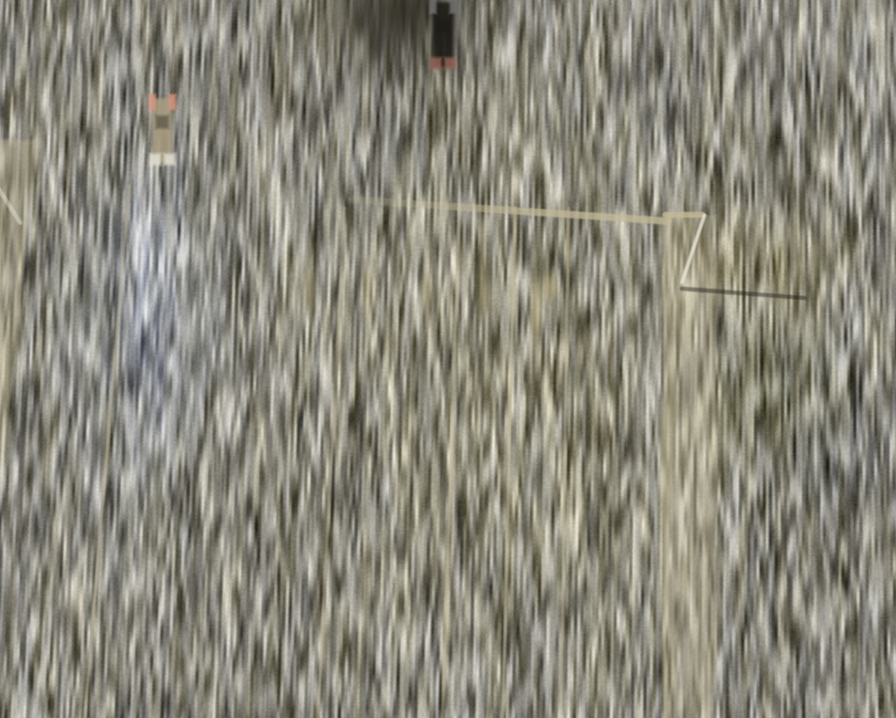
Give the GLSL for this texture, as a Shadertoy shader.

```glsl
// Grey-olive ground smeared into fine, short, nearly vertical streaks, crossed by
// pale bands, hairlines and soft stains, with two tiny vehicles seen from above.
// Streaks are layered column noise; everything else is soft distance shapes.

const vec3 CREAM = vec3(0.77, 0.73, 0.60);
const vec3 STRAW = vec3(0.72, 0.67, 0.50);
const vec3 WHITE = vec3(0.90, 0.89, 0.84);
const vec3 SOOT  = vec3(0.10, 0.095, 0.075);
const vec3 ROSE  = vec3(0.86, 0.58, 0.50);

float hash(vec2 cell, float seed) {
    uvec2 k = uvec2(ivec2(cell) + 4096);
    uint n = k.x * 1597334677u ^ k.y * 3812015801u ^ uint(seed) * 2654435769u;
    n = (n ^ (n >> 15)) * 2246822519u;
    n = (n ^ (n >> 13)) * 3266489917u;
    return float((n ^ (n >> 16)) >> 8) / 16777216.0;
}

float noise(vec2 p, float seed) {
    vec2 i = floor(p), f = smoothstep(0.0, 1.0, fract(p));
    float low = mix(hash(i, seed), hash(i + vec2(1, 0), seed), f.x);
    float high = mix(hash(i + vec2(0, 1), seed), hash(i + vec2(1, 1), seed), f.x);
    return mix(low, high, f.y);
}

// One column of dashes, shifted so neighbouring columns never line up.
float column(float c, float y, float seed) {
    y += 7.0 * hash(vec2(c, 0), seed + 50.0);
    float i = floor(y);
    return mix(hash(vec2(c, i), seed), hash(vec2(c, i + 1.0), seed),
               smoothstep(0.0, 1.0, fract(y)));
}

float streaks(vec2 p, vec2 freq, float seed) {
    p *= freq;
    float c = floor(p.x);
    return mix(column(c, p.y, seed), column(c + 1.0, p.y, seed),
               smoothstep(0.0, 1.0, fract(p.x))) - 0.5;
}

float blob(vec2 p, vec2 centre, vec2 radius) {
    vec2 d = (p - centre) / radius;
    return exp(-dot(d, d));
}

float stroke(vec2 p, vec2 a, vec2 b, float halfWidth) {
    vec2 ab = b - a;
    float t = clamp(dot(p - a, ab) / dot(ab, ab), 0.0, 1.0);
    float soft = 0.002;
    return 1.0 - smoothstep(halfWidth - soft, halfWidth + soft, length(p - a - ab * t));
}

float box(vec2 p, vec2 centre, vec2 halfSize, float soft) {
    vec2 d = abs(p - centre) - halfSize;
    return 1.0 - smoothstep(-soft, soft, max(d.x, d.y));
}

vec3 ground(vec2 p) {
    vec2 q = p;
    q.x -= p.y * mix(0.045, 0.005, p.x);
    float tone = 0.53
        + 0.42 * streaks(q, vec2(235, 29), 1.0)
        + 0.31 * streaks(q, vec2(150, 24), 2.0)
        + 0.13 * streaks(q, vec2(66, 18), 3.0)
        + 0.06 * (noise(p * vec2(11, 8), 4.0) - 0.5)
        + 0.05 * (noise(p * 380.0, 5.0) - 0.5);
    float warmth = 0.05 * streaks(q, vec2(110, 14), 6.0);
    return tone + vec3(0.003, -0.005, -0.047) + warmth * vec3(0.3, 0.1, -1.0);
}

vec3 stains(vec3 col, vec2 p) {
    col += vec3(-0.03, -0.01, 0.055) * blob(p, vec2(0.21, 0.57), vec2(0.08, 0.20));
    col += 0.09 * blob(p, vec2(0.215, 0.64), vec2(0.045, 0.11));
    col += vec3(0.03, 0.025, -0.005) * blob(p, vec2(0.72, 0.45), vec2(0.28, 0.35));
    col += vec3(0.02, 0.01, -0.04) * blob(p, vec2(1.07, 0.64), vec2(0.10, 0.08));
    col -= vec3(0.06, 0.055, 0.08) * blob(p, vec2(1.07, 0.46), vec2(0.08, 0.09));
    col -= vec3(0.08, 0.075, 0.05) * blob(p, vec2(1.17, 0.37), vec2(0.05, 0.07));
    float shade = blob(p, vec2(0.56, 0.99), vec2(0.10, 0.09));
    return mix(col, vec3(0.19, 0.18, 0.14), 0.85 * shade);
}

vec3 markings(vec3 col, vec2 p) {
    // Broad pale bands, the left one leaning out of the frame.
    float band = box(p, vec2(0.960, 0.33), vec2(0.037, 0.37), 0.003);
    float rim = box(p, vec2(0.926, 0.33), vec2(0.002, 0.36), 0.002);
    float lean = p.x + 0.115 * (0.8 - p.y);
    float leftBand = box(vec2(lean, p.y), vec2(0.02, 0.4), vec2(0.033, 0.405), 0.004);
    col = mix(col, CREAM, 0.36 * band + 0.2 * rim);
    col = mix(col, CREAM, 0.40 * leftBand);
    // Hairlines falling from the upper part to the bottom edge.
    vec4 top = vec4(0.480, 0.640, 0.717, 0.792);
    vec4 foot = vec4(0.442, 0.616, 0.700, 0.781);
    for (int i = 0; i < 4; i++) {
        float line = stroke(p, vec2(top[i], 0.71), vec2(foot[i], -0.01), 0.0022);
        float patchy = 0.35 + 0.3 * noise(vec2(float(i) * 5.0, p.y * 14.0), 7.0);
        col = mix(col, CREAM, line * patchy);
        float smudge = blob(p, vec2(0.43 + 0.082 * float(i), 0.595), vec2(0.008, 0.035));
        col = mix(col, STRAW, 0.5 * smudge);
    }
    col = mix(col, CREAM, 0.5 * stroke(p, vec2(0.18, 0.74), vec2(0.118, 0.0), 0.002));
    float hook = blob(p, vec2(0.766, 0.600), vec2(0.010, 0.018));
    hook += blob(p, vec2(0.747, 0.565), vec2(0.006, 0.035));
    col = mix(col, STRAW, 0.65 * min(hook, 1.0));
    // Cross beam, its bent end and thin shadows.
    float beam = stroke(p, vec2(0.49, 0.722), vec2(0.93, 0.692), 0.005);
    col = mix(col, CREAM, beam * mix(0.2, 0.75, smoothstep(0.5, 0.8, p.x)));
    col = mix(col, SOOT, 0.45 * stroke(p, vec2(0.95, 0.598), vec2(1.12, 0.585), 0.003));
    col = mix(col, CREAM, 0.8 * stroke(p, vec2(0.927, 0.701), vec2(0.978, 0.701), 0.004));
    col = mix(col, WHITE, 0.85 * stroke(p, vec2(0.981, 0.70), vec2(0.950, 0.607), 0.0025));
    return mix(col, WHITE, 0.5 * stroke(p, vec2(-0.01, 0.75), vec2(0.028, 0.69), 0.003));
}

// A small body with paired lamps at the top and a bar at the bottom.
vec3 vehicle(vec3 col, vec2 p, vec3 body, vec3 lamp, vec3 tail) {
    col = mix(col, body, 0.85 * box(p, vec2(0), vec2(0.014, 0.045), 0.004));
    vec2 m = vec2(abs(p.x), p.y);
    col = mix(col, lamp, 0.8 * box(m, vec2(0.014, 0.04), vec2(0.005, 0.011), 0.003));
    col = mix(col, SOOT, 0.4 * box(p, vec2(0, 0.012), vec2(0.009, 0.009), 0.004));
    return mix(col, tail, 0.8 * box(m, vec2(0.010, -0.04), vec2(0.008, 0.008), 0.004));
}

void mainImage(out vec4 fragColor, in vec2 fragCoord) {
    vec2 p = fragCoord / iResolution.y;
    vec3 col = markings(stains(ground(p), p), p);
    col = vehicle(col, p - vec2(0.226, 0.818), vec3(0.66, 0.62, 0.51), ROSE, WHITE);
    col = vehicle(col, p - vec2(0.617, 0.952), SOOT, vec3(0.45), ROSE * 0.7);
    fragColor = vec4(clamp(col, 0.0, 1.0), 1.0);
}
```
